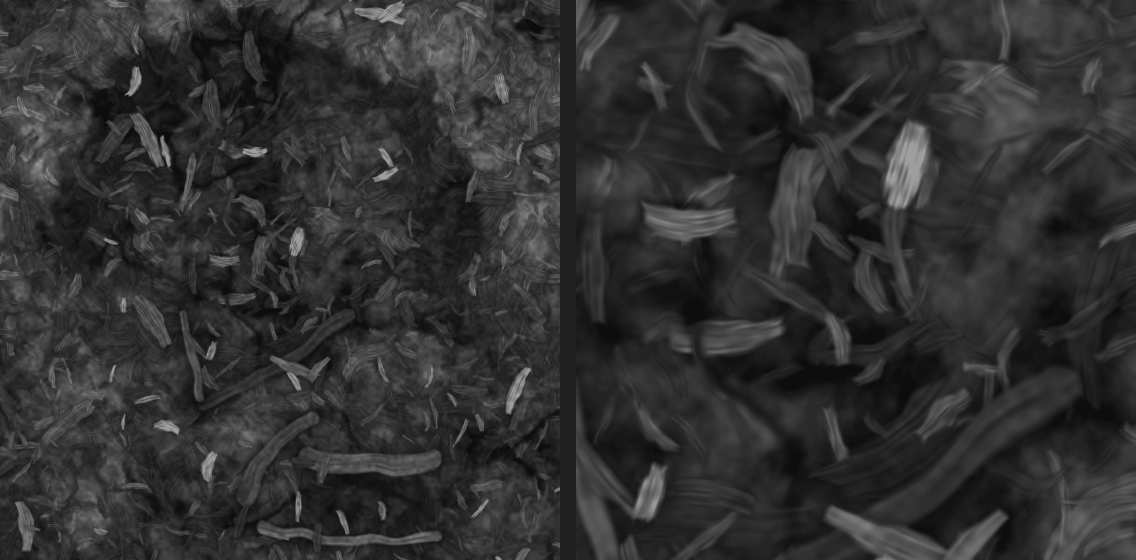
Left: the whole. Right: its middle third, enlarged.
A three.js fragment shader for this texture:

```glsl
varying vec2 vUv;

float hash(vec2 p) {
  return fract(sin(dot(p, vec2(127.1, 311.7))) * 43758.5453);
}

float noise(vec2 p) {
  vec2 i = floor(p), f = fract(p);
  f = f * f * (3.0 - 2.0 * f);
  return mix(mix(hash(i), hash(i + vec2(1.0, 0.0)), f.x),
             mix(hash(i + vec2(0.0, 1.0)), hash(i + 1.0), f.x), f.y);
}

float fbm(vec2 p) {
  float sum = 0.0, amp = 0.5;
  for (int i = 0; i < 5; i++) {
    sum += amp * noise(p);
    p = mat2(1.6, 1.2, -1.2, 1.6) * p + 7.3;
    amp *= 0.5;
  }
  return sum / 0.97;
}

// Ragged, bent slivers of bark, one per grid cell, each with fibres and a shadow
void addChips(inout float tone, vec2 uv, float scale, float density, float slim, float light, float opacity) {
  vec2 p = uv * scale;
  vec2 home = floor(p);
  float edge = 0.0025 * scale;
  for (int j = -1; j <= 1; j++) {
    for (int i = -1; i <= 1; i++) {
      vec2 cell = home + vec2(float(i), float(j));
      vec2 id = cell + scale * 3.7;
      if (hash(id) > density) continue;
      vec2 d = p - cell - 0.2 - 0.6 * vec2(hash(id + 3.1), hash(id + 5.7));
      float angle = 3.14159 * hash(id + 8.3);
      float c = cos(angle), s = sin(angle);
      d = mat2(c, -s, s, c) * d;
      d.y += (hash(id + 2.9) - 0.5) * 0.9 * d.x * d.x;
      float len = mix(0.25, 0.7, hash(id + 11.9));
      float wid = len * slim * mix(0.12, 0.42, hash(id + 14.2));
      float taper = 1.0 - 0.5 * min(1.0, abs(d.x) / len);
      float ragged = (noise(d * vec2(5.0, 11.0) + id) - 0.5) * 0.16;
      float dist = max(abs(d.x) - len, abs(d.y) - wid * taper) + ragged * (0.35 + wid);
      float mask = opacity * (1.0 - smoothstep(-edge, edge, dist));
      tone *= 1.0 - 0.3 * opacity * exp(-16.0 * max(dist, 0.0));
      float fibre = noise(d * vec2(3.0, 300.0 / scale + 12.0) + id);
      float h = hash(id + 19.4);
      float bark = mix(0.16, light, h * h) * (0.72 + 0.55 * fibre);
      tone = mix(tone, bark, mask);
    }
  }
}

// Long bent stick between two ends
void addBranch(inout float tone, vec2 uv, vec2 a, vec2 b, float width, float bend, float light) {
  vec2 axis = normalize(b - a), d = uv - a;
  float len = length(b - a);
  float along = dot(d, axis), across = dot(d, vec2(-axis.y, axis.x));
  float t = clamp(along / len, 0.0, 1.0);
  across += bend * t * (1.0 - t) + 0.012 * (noise(uv * 24.0) - 0.5);
  float dist = length(vec2(along - t * len, across)) - width * (0.6 + 0.6 * noise(uv * 13.0));
  float mask = 1.0 - smoothstep(-0.003, 0.003, dist);
  tone *= 1.0 - 0.5 * exp(-70.0 * max(dist, 0.0));
  float fibre = noise(vec2(along * 22.0, across * 240.0));
  tone = mix(tone, light * (0.7 + 0.5 * fibre), mask * 0.9);
}

void main() {
  vec2 uv = vUv;
  vec2 warped = uv + 0.07 * vec2(fbm(uv * 6.0), fbm(uv * 6.0 + 31.0));

  // Crumbled soil
  float tone = 0.21 + 0.38 * (fbm(warped * 8.0) - 0.5) + 0.3 * (fbm(warped * 45.0) - 0.5);

  // Litter from broad dull flakes to small pale splinters
  addChips(tone, warped, 6.0, 0.85, 1.3, 0.27, 0.65);
  addChips(tone, warped, 11.0, 0.7, 1.0, 0.34, 0.7);
  addChips(tone, warped, 19.0, 0.6, 1.0, 0.4, 0.7);
  addChips(tone, warped, 34.0, 0.5, 1.2, 0.44, 0.7);

  // Cracks between clods
  float crack = abs(fbm(warped * 5.0 + 12.0) - 0.5);
  float open = smoothstep(0.4, 0.6, fbm(uv * 4.0 + 50.0));
  tone *= 1.0 - 0.6 * open * (1.0 - smoothstep(0.0, 0.045, crack));

  // Arched hollow with a dark rim and paler ground outside
  float rough = fbm(uv * 9.0 + 5.0) - 0.5;
  float radius = length(uv - vec2(0.47, 0.56)) + 0.14 * rough;
  float upper = smoothstep(0.35, 0.65, uv.y);
  float outside = smoothstep(0.38, 0.42, radius);
  float rim = smoothstep(0.2, 0.36, radius) * (1.0 - outside);
  tone *= 1.0 + upper * (0.3 * outside - 0.38 * rim);

  // Pit under the fallen sticks
  float pit = length((uv - vec2(0.64, 0.11)) * vec2(0.45, 1.3)) + 0.09 * rough;
  tone *= mix(0.45, 1.0, smoothstep(0.04, 0.1, pit));

  addBranch(tone, uv, vec2(0.36, 0.28), vec2(0.62, 0.44), 0.013, 0.05, 0.2);
  addBranch(tone, uv, vec2(0.44, 0.11), vec2(0.56, 0.25), 0.014, -0.09, 0.26);
  addBranch(tone, uv, vec2(0.55, 0.18), vec2(0.77, 0.18), 0.024, 0.03, 0.31);
  addBranch(tone, uv, vec2(0.47, 0.06), vec2(0.78, 0.045), 0.01, 0.07, 0.36);
  addBranch(tone, uv, vec2(0.33, 0.44), vec2(0.36, 0.29), 0.009, 0.02, 0.32);

  // Sparse pale chips on top
  addChips(tone, uv + 0.37, 13.0, 0.22, 0.9, 0.56, 0.9);
  addChips(tone, uv + 0.61, 25.0, 0.2, 1.2, 0.6, 0.9);

  // Fine grit
  tone *= 0.86 + 0.32 * noise(uv * 150.0);
  gl_FragColor = vec4(vec3(clamp(tone * 1.08, 0.05, 0.62)), 1.0);
}
```
